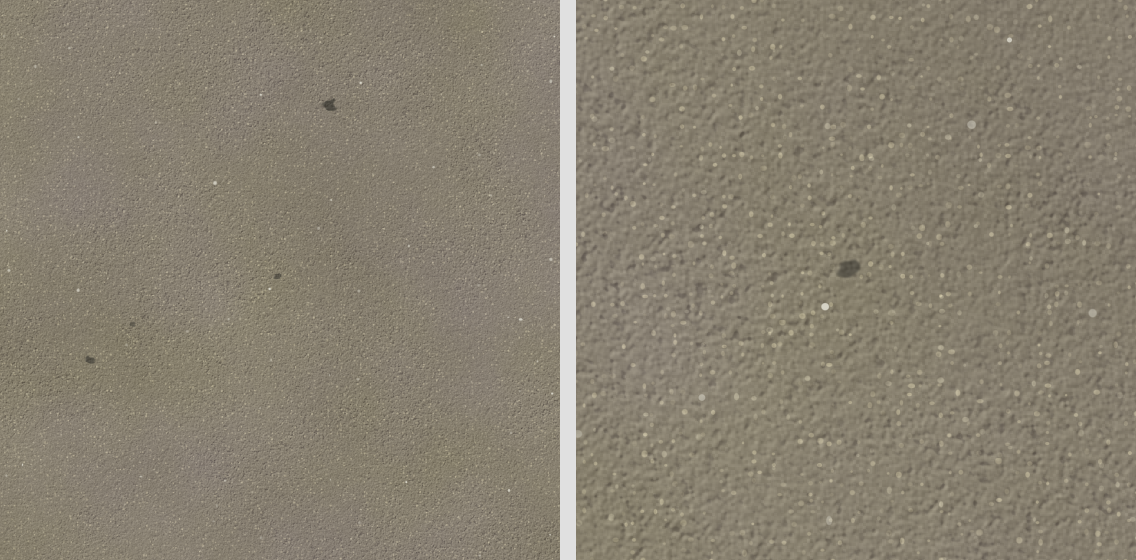
Left, the full canvas; right, a detail of the centre.
This texture is drawn by a Shadertoy shader. Its source:

```glsl
// Weathered warm-grey asphalt with fine grain, pale grit and a few oil spots.

float hash(vec2 p) {
    vec3 q = fract(vec3(p.xyx) * 0.1031);
    q += dot(q, q.yzx + 33.33);
    return fract((q.x + q.y) * q.z);
}

vec2 hash2(vec2 p) {
    return vec2(hash(p + 17.3), hash(p + 71.9));
}

float noise(vec2 p) {
    vec2 i = floor(p), f = fract(p);
    f = f * f * (3.0 - 2.0 * f);
    return mix(mix(hash(i), hash(i + vec2(1, 0)), f.x),
               mix(hash(i + vec2(0, 1)), hash(i + vec2(1, 1)), f.x), f.y);
}

float fbm(vec2 p) {
    float sum = 0.0, amp = 0.5;
    for (int i = 0; i < 5; i++) {
        sum += amp * noise(p);
        p = mat2(1.6, 1.2, -1.2, 1.6) * p + 11.7;
        amp *= 0.5;
    }
    return sum / 0.97;
}

// Height of the fine stone surface
float grainHeight(vec2 uv) {
    vec2 turned = mat2(0.8, 0.6, -0.6, 0.8) * uv;
    return 0.35 * noise(turned * 190.0) + 0.6 * noise(uv * 310.0 + 5.0)
         + 0.5 * noise(turned * 470.0 + 9.0);
}

// Scattered irregular grit: one possible grain per cell, radius in cell units
float grit(vec2 uv, float cells, float share, float radius) {
    vec2 p = uv * cells, id = floor(p);
    vec2 d = fract(p) - (0.25 + 0.5 * hash2(id + cells));
    d *= 0.75 + 0.5 * hash2(id + 23.0);
    float r = radius * (0.6 + 0.6 * hash(id + 3.7));
    float soft = 0.8 * cells / iResolution.y;
    float grain = 1.0 - smoothstep(r - soft, r + soft, length(d));
    return grain * step(hash(id + 41.0 + cells), share) * (0.3 + 0.7 * hash(id + 8.1));
}

// A few ragged oil spots, each smaller than the last
float oilSpots(vec2 uv) {
    float cover = 0.0;
    for (int i = 0; i < 4; i++) {
        float k = float(i);
        vec2 d = uv - (0.12 + 0.76 * hash2(vec2(k * 7.0 + 2.0, 5.0)));
        float r = 0.012 / (1.0 + 0.4 * k);
        float edge = length(d * vec2(0.9, 1.15)) + 0.9 * r * (noise(d * 1.3 / r + k * 9.0) - 0.5);
        cover = max(cover, (1.0 - smoothstep(0.65 * r, 1.15 * r, edge)) * (1.0 - 0.12 * k));
    }
    return cover;
}

void mainImage(out vec4 fragColor, in vec2 fragCoord) {
    vec2 uv = fragCoord / iResolution.y;

    // Broad stains and slight shifts of hue
    float stain = fbm(uv * 5.0 + 3.0) - 0.5;
    float tint = fbm(uv * 6.0 + 40.0) - 0.5;
    vec3 color = vec3(0.526, 0.495, 0.438) + 0.06 * stain;
    color += tint * vec3(0.0, 0.01, -0.05);

    // Grain relief, stronger in worn patches
    float worn = smoothstep(0.35, 0.7, fbm(uv * 7.0 + 80.0));
    float height = grainHeight(uv);
    float relief = height - grainHeight(uv + vec2(-0.0014, 0.0016));
    color += relief * mix(0.085, 0.125, worn) * vec3(1.0, 1.0, 0.9);
    float pit = smoothstep(0.6, 0.25, height) * mix(0.4, 1.0, worn);
    color -= vec3(0.07, 0.07, 0.055) * pit;
    color += 0.04 * (hash(floor(uv * 512.0)) - 0.5);

    // Sandy grit, then rare white chips
    color += vec3(0.17, 0.165, 0.13) * grit(uv, 170.0, 0.24, 0.23);
    color += vec3(0.15, 0.15, 0.13) * grit(uv + 0.37, 97.0, 0.10, 0.14);
    color = mix(color, vec3(0.86, 0.85, 0.80), grit(uv, 38.0, 0.035, 0.085));

    // Oil
    color = mix(color, vec3(0.27, 0.26, 0.23) + 0.08 * relief, 0.85 * oilSpots(uv));

    fragColor = vec4(color, 1.0);
}
```
